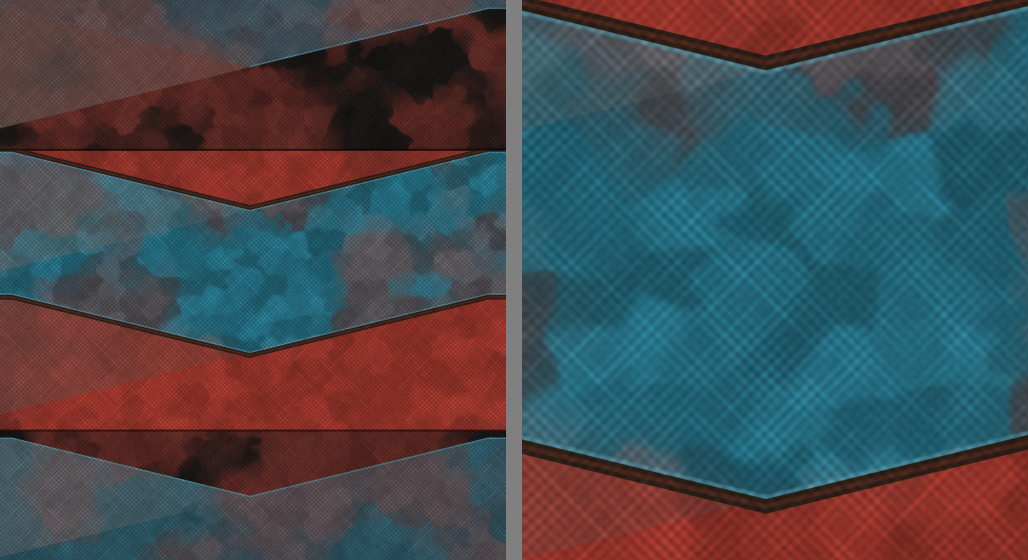
Left, the full canvas; right, a detail of the centre.
Give the GLSL for this background, as a Shadertoy shader.

```glsl
#define TIP 0.120        // depth of the first chevron tip
#define PERIOD 0.2552    // spacing of the chevrons
#define SLOPE 0.245
#define REACH 0.425      // half width where the legs turn flat
#define LEDGE 0.2685     // depth of the first horizontal edge
#define LEDGE_STEP 0.5013
#define LINE 0.0085      // width of the dark seams
#define BLOTCH 9.0       // stain frequency
#define FACET 27.0       // paint dab frequency
#define HATCH 0.0056     // weave spacing

const vec3 TEAL = vec3(0.13, 0.39, 0.46);
const vec3 DULL_TEAL = vec3(0.16, 0.31, 0.36);
const vec3 STAIN = vec3(0.37, 0.27, 0.27);
const vec3 RED = vec3(0.55, 0.19, 0.155);
const vec3 DEEP_RED = vec3(0.41, 0.17, 0.15);
const vec3 RUST = vec3(0.34, 0.15, 0.13);
const vec3 SOOT = vec3(0.085, 0.08, 0.075);
const vec3 SEAM = vec3(0.13, 0.11, 0.08);
const vec3 GLINT = vec3(0.30, 0.56, 0.62);

float hash(vec2 p) {
    return fract(sin(dot(p, vec2(127.1, 311.7))) * 43758.5453);
}

float noise(vec2 p) {
    vec2 i = floor(p), f = fract(p);
    f = f * f * (3.0 - 2.0 * f);
    return mix(mix(hash(i), hash(i + vec2(1, 0)), f.x),
               mix(hash(i + vec2(0, 1)), hash(i + vec2(1, 1)), f.x), f.y);
}

float fbm(vec2 p) {
    return 0.6 * noise(p) + 0.28 * noise(p * 2.1 + 7.3) + 0.12 * noise(p * 4.3 + 3.1);
}

// Soft Voronoi dabs: x = stain amount, y = tone of the dab
vec2 dabs(vec2 p) {
    vec2 q = p * FACET + 0.5 * noise(p * 60.0);
    vec2 cell = floor(q), sum = vec2(0.0);
    float total = 0.0;
    for (int j = -1; j <= 1; j++)
    for (int i = -1; i <= 1; i++) {
        vec2 id = cell + vec2(i, j);
        vec2 centre = id + 0.15 + 0.7 * vec2(hash(id), hash(id + 51.7));
        vec2 d = q - centre;
        float w = exp(-11.0 * dot(d, d));
        sum += w * vec2(fbm(centre / FACET * BLOTCH + 4.0), hash(id + 19.3));
        total += w;
    }
    sum /= total;
    return vec2(mix(sum.x, fbm(p * BLOTCH + 4.0), 0.35), sum.y);
}

void mainImage(out vec4 fragColor, in vec2 fragCoord) {
    vec2 p = fragCoord / iResolution.y;
    float aa = 0.8 / iResolution.y;
    float x = p.x - 0.494 * iResolution.x / iResolution.y;
    float depth = 1.0 - p.y;

    // Chevron coordinate and signed distance to the nearest chevron
    float leg = min(abs(x), REACH);
    float s = (depth - TIP + SLOPE * leg) / PERIOD;
    float nearest = floor(s + 0.5);
    float d = (s - nearest) * PERIOD * 0.971;
    float side = mod(nearest, 2.0) > 0.5 ? d : -d;   // positive on the teal side
    float teal = smoothstep(-aa, aa, side);

    // Painted stains
    vec2 dab = dabs(p);
    float stain = smoothstep(0.36, 0.64, dab.x);
    float tone = dab.y - 0.5;

    // Teal bands, the middle one brightest
    float tealBand = floor((s + 1.5) / 2.0);
    float bright = 1.0 - min(abs(tealBand - 1.0), 1.0);
    float spread = tealBand < 0.5 ? 0.35 + 0.6 * stain : stain * 0.75;
    vec3 tealCol = mix(mix(DULL_TEAL, TEAL, bright), STAIN, spread);
    tealCol *= 1.0 + tone * (0.18 + 0.17 * bright);

    // Red bands, split by a ledge into a lit and a sooty part
    float redBand = floor((s + 0.5) / 2.0);
    float drop = depth - LEDGE - LEDGE_STEP * redBand;
    float below = smoothstep(-aa, aa, drop);
    float soot = mod(redBand, 2.0) < 0.5 ? 1.0 - below : below;
    vec3 litCol = mix(DEEP_RED, RED, 0.3 + 0.7 * smoothstep(0.25, 0.6, dab.x)) * (1.0 + 0.2 * tone);
    vec3 sootCol = mix(SOOT, RUST, smoothstep(0.38, 0.60, dab.x)) * (1.0 + 0.25 * tone);
    vec3 redCol = mix(litCol, sootCol, soot);
    redCol *= 1.0 - 0.6 * (1.0 - smoothstep(0.0008, 0.0028, abs(drop + 0.001)));

    // Pale veil in the left corner of each band
    float fall = fract(s) * PERIOD - SLOPE * (abs(x) + leg);
    float veil = smoothstep(aa, -aa, fall) * step(x, 0.0);
    float left = smoothstep(0.0, -0.42, x);
    tealCol = mix(tealCol, vec3(0.40, 0.40, 0.41), veil * (0.22 + 0.22 * left));
    vec3 haze = mix(vec3(0.42, 0.28, 0.26), vec3(0.36, 0.31, 0.30), left * 0.7);
    redCol = mix(redCol, haze, veil * mix(0.3 + 0.15 * left, 0.78, soot));
    vec3 col = mix(redCol, tealCol, teal);

    // Dark seam with a brown core on the lit red, thin glint on the teal
    float seam = smoothstep(-LINE - aa, -LINE + aa, side) * (1.0 - teal) * (1.0 - soot);
    float core = 1.0 - smoothstep(0.0006, 0.0022, abs(side + 0.5 * LINE));
    col = mix(col, mix(SEAM, vec3(0.26, 0.14, 0.10), core), 0.92 * seam);
    float glint = teal * (1.0 - smoothstep(0.0012, 0.0034, side));
    float faint = nearest < 0.5 && x < 0.0 ? 0.1 : 0.65;
    col = mix(col, GLINT, glint * faint);

    // Crossed weave and fine grain
    vec2 diag = vec2(p.x + p.y, p.x - p.y) * 0.7071;
    vec2 thread = sin(diag * 6.2832 / HATCH);
    vec2 wear = vec2(noise(diag * vec2(160.0, 30.0)), noise(diag.yx * vec2(160.0, 30.0) + 9.0));
    col *= 1.0 + 0.11 * dot(thread, wear) + 0.09 * (wear.x + wear.y - 1.0);
    col += 0.025 * (noise(p * 400.0) - 0.5);

    fragColor = vec4(clamp(col, 0.0, 1.0), 1.0);
}
```
